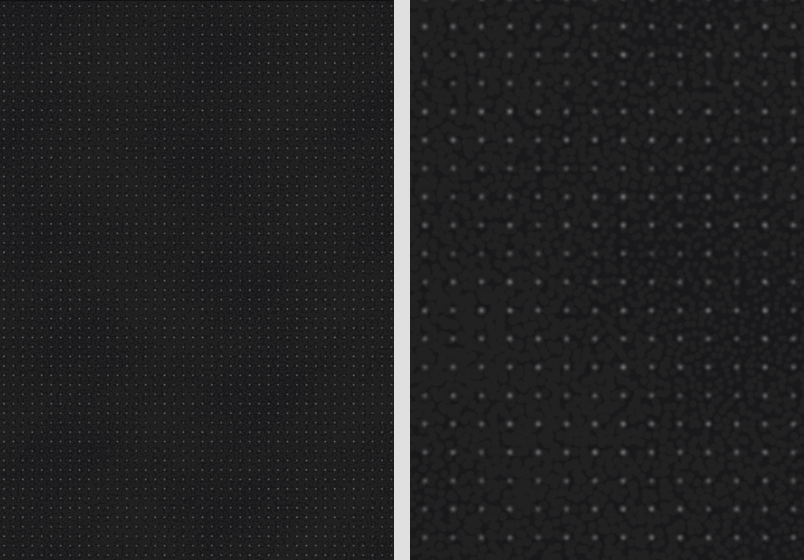
Left: the whole. Right: its middle third, enlarged.
Reproduce this pattern procedurally as a Shadertoy shader.

```glsl
const vec2 FIRST_DOT = vec2(0.0100, 0.0111); // from the top left, in canvas fractions
const vec2 DOT_PITCH = vec2(0.02399, 0.01690); // 42 columns, 59 rows
const float DOT_SIGMA = 0.00125;
const float HALO_SIGMA = 0.0026;
const vec3 CHARCOAL = vec3(0.130, 0.130, 0.133);
const vec3 SHADOW = vec3(0.098, 0.098, 0.106);
const vec3 DOT_GLOW = vec3(0.250, 0.250, 0.255);

vec2 hash22(vec2 p) {
    vec3 q = fract(p.xyx * vec3(0.1031, 0.1030, 0.0973));
    q += dot(q, q.yzx + 33.33);
    return fract((q.xx + q.yz) * q.zy);
}

// Distance to the nearest scattered feature point
float cellular(vec2 p) {
    vec2 cell = floor(p);
    float nearest = 2.0;
    for (int y = -1; y <= 1; y++) {
        for (int x = -1; x <= 1; x++) {
            vec2 neighbour = cell + vec2(x, y);
            nearest = min(nearest, length(neighbour + hash22(neighbour) - p));
        }
    }
    return nearest;
}

// Slow drift in tone across the sheet
float layeredSines(vec2 p) {
    return 0.5 * sin(p.x * 19.0 + sin(p.y * 7.0))
         + 0.3 * sin(p.y * 31.0 + 1.7 * sin(p.x * 11.0))
         + 0.2 * sin((p.x + p.y) * 53.0);
}

float softDot(vec2 offset, float sigma) {
    return exp(-dot(offset, offset) / (2.0 * sigma * sigma));
}

// Small differences between dots, and between whole rows and columns
float dotStrength(vec2 id) {
    float single = mix(0.82, 1.15, hash22(id + 5.0).x);
    float row = mix(0.85, 1.15, hash22(vec2(3.0, id.y)).y);
    float column = mix(0.90, 1.10, hash22(vec2(id.x, 71.0)).x);
    return single * row * column;
}

vec3 ground(vec2 p) {
    float grain = cellular(p * 215.0) + 0.16 * layeredSines(p);
    return mix(CHARCOAL, SHADOW, smoothstep(0.34, 0.66, grain));
}

void mainImage(out vec4 fragColor, in vec2 fragCoord) {
    vec2 uv = fragCoord / iResolution.xy;
    uv.y = 1.0 - uv.y;
    vec2 canvas = vec2(iResolution.x / iResolution.y, 1.0);

    // Dot lattice
    vec2 lattice = (uv - FIRST_DOT) / DOT_PITCH;
    vec2 id = floor(lattice + 0.5);
    vec2 offset = (lattice - id) * DOT_PITCH * canvas;
    float sigma = max(DOT_SIGMA, 0.5 / iResolution.y);
    float glow = softDot(offset, sigma) * dotStrength(id);

    // Each dot sits in a faint dark halo
    vec3 color = ground(uv * canvas);
    color -= 0.028 * softDot(offset, HALO_SIGMA);
    color += DOT_GLOW * glow;

    // Dark top edge
    color *= mix(0.55, 1.0, smoothstep(0.0005, 0.0030, uv.y));

    fragColor = vec4(color, 1.0);
}
```
